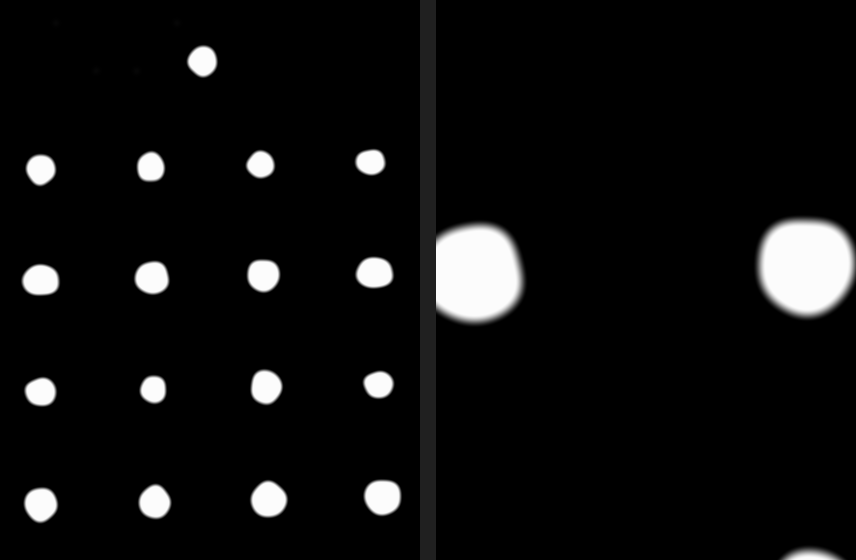
Left, the full canvas; right, a detail of the centre.
Give the GLSL for this pattern, as a Shadertoy shader.

```glsl
// Soft white hand-made dots on black: a slightly skewed 4 by 4 grid plus one
// lone dot above it. Each dot is a polar distance function whose radius is
// stretched and wobbled per dot; the edge is a wide smoothstep.

float hash(float n) {
    return fract(sin(n * 12.9898 + 4.1) * 43758.5453);
}

// Distance to a blob with its own stretch and uneven outline
float blobDistance(vec2 p, float radius, float stretch, float seed) {
    p /= vec2(1.0 + stretch, 1.0 - stretch);
    float angle = atan(p.y, p.x);
    float wobble = 0.028 * sin(3.0 * angle + 6.283 * hash(seed))
                 + 0.016 * sin(4.0 * angle + 6.283 * hash(seed + 31.0))
                 + 0.012 * sin(5.0 * angle + 6.283 * hash(seed + 67.0));
    return length(p) - radius * (1.0 + wobble);
}

// Grid position: columns fan out towards the bottom, rows climb to the right
vec2 gridCenter(float column, float row) {
    return vec2(0.073 + column * (0.2035 - 0.0024 * row),
                0.099 + row * (0.2018 - 0.0008 * row) + 0.0044 * column);
}

void mainImage(out vec4 fragColor, in vec2 fragCoord) {
    // Canvas height is 1, width is 0.75
    vec2 p = fragCoord / iResolution.xy * vec2(0.75, 1.0);

    // Dot sizes and stretches, one line per row from the bottom up
    mat4 radii = mat4(0.0293, 0.0283, 0.0313, 0.0319,
                      0.0260, 0.0234, 0.0286, 0.0247,
                      0.0300, 0.0294, 0.0286, 0.0300,
                      0.0260, 0.0251, 0.0237, 0.0241);
    mat4 stretches = mat4(-0.02, -0.03, 0.00, 0.02,
                           0.05, -0.03, -0.05, 0.05,
                           0.09, 0.02, 0.00, 0.09,
                          -0.02, -0.04, 0.01, 0.08);

    // Lone dot, then the grid
    float d = blobDistance(p - vec2(0.362, 0.8906), 0.026, -0.025, 16.0);
    for (int row = 0; row < 4; row++) {
        for (int column = 0; column < 4; column++) {
            vec2 center = gridCenter(float(column), float(row));
            d = min(d, blobDistance(p - center, radii[row][column],
                                    stretches[row][column], float(row * 4 + column)));
        }
    }

    // Barely visible smudges in the upper left
    float smudge = 0.0;
    for (float i = 0.0; i < 4.0; i++) {
        vec2 q = p - vec2(0.1 + 0.072 * i, 0.902 + 0.057 * cos(2.09 * i));
        smudge += 0.025 * exp(-dot(q, q) / 0.00004);
    }

    float softness = max(0.004, 0.75 / iResolution.y);
    float ink = 1.0 - smoothstep(-softness, softness, d);
    fragColor = vec4(vec3(mix(smudge, 0.99, ink)), 1.0);
}
```
